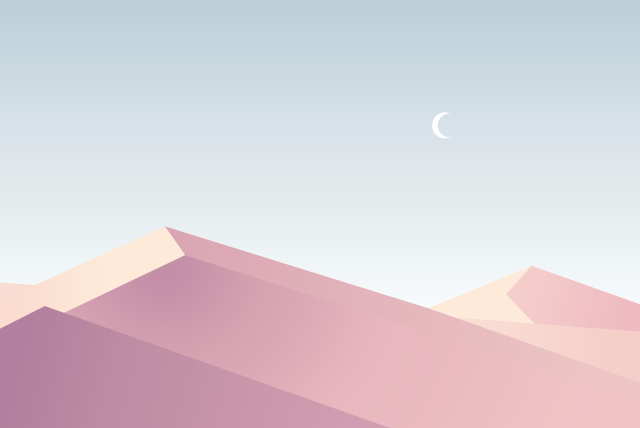
A WebGL 2 fragment shader for this background:

```glsl
#version 300 es
precision highp float;
// Pastel desert dunes under a pale gradient sky with a thin crescent moon.
uniform vec2 u_resolution;
out vec4 fragColor;

// Signed distance to the line a-b, positive on its right-hand side.
float side(vec2 p, vec2 a, vec2 b) {
    vec2 dir = normalize(b - a), q = p - a;
    return dir.y * q.x - dir.x * q.y;
}

// Antialiased coverage of a signed distance, positive inside.
float cover(float d) {
    return clamp(d * u_resolution.y + 0.5, 0.0, 1.0);
}

vec3 skyColor(float y) {
    vec3 c = mix(vec3(0.965, 0.98, 0.99), vec3(0.878, 0.91, 0.92), smoothstep(0.26, 0.62, y) * 0.4 + clamp((y - 0.29) / 0.3, 0.0, 1.0) * 0.6);
    c = mix(c, vec3(0.855, 0.886, 0.918), smoothstep(0.59, 0.69, y));
    c = mix(c, vec3(0.815, 0.87, 0.893), smoothstep(0.68, 0.79, y));
    return mix(c, vec3(0.737, 0.808, 0.847), clamp((y - 0.77) / 0.23, 0.0, 1.0));
}

void main() {
    // The canvas spans 1.5 by 1 units.
    vec2 p = gl_FragCoord.xy / u_resolution * vec2(1.5, 1.0);
    vec3 col = skyColor(p.y);

    // Crescent: a disc with an offset disc cut away.
    float moon = min(0.0303 - distance(p, vec2(1.043, 0.707)),
                     distance(p, vec2(1.0537, 0.707)) - 0.0277);
    col = mix(col, vec3(1.0), cover(moon));

    // Distant dune: sunlit face, shaded face and the slope at its foot.
    vec2 farPeak = vec2(1.246, 0.379), farNotch = vec2(1.186, 0.3125);
    float farRight = side(p, farPeak, vec2(1.5, 0.289));
    float farDune = min(side(p, vec2(1.002, 0.279), farPeak), farRight);
    col = mix(col, vec3(0.996, 0.918, 0.851), cover(farDune));
    float farShade = min(farRight, min(side(p, farNotch, farPeak),
                                       side(p, vec2(1.254, 0.242), farNotch)));
    vec3 rose = mix(vec3(0.957, 0.81, 0.80), vec3(0.937, 0.73, 0.757),
                    smoothstep(1.16, 1.52, p.x - 0.3 * (p.y - 0.3)));
    col = mix(col, rose, cover(farShade));
    vec3 peach = mix(vec3(0.976, 0.867, 0.827), vec3(0.957, 0.808, 0.784),
                     smoothstep(1.08, 1.5, p.x));
    col = mix(col, peach, cover(side(p, vec2(1.07, 0.258), vec2(1.5, 0.225))));

    // Main dune: sunlit left face.
    vec2 peak = vec2(0.387, 0.471), crest = vec2(0.434, 0.404), bend = vec2(1.006, 0.279);
    float dune = min(side(p, vec2(0.0, 0.297), peak),
                     min(side(p, peak, bend), side(p, bend, vec2(1.5, 0.107))));
    vec3 light = mix(vec3(0.98, 0.863, 0.816), vec3(0.996, 0.918, 0.851),
                     smoothstep(0.0, 0.28, p.x));
    col = mix(col, light, cover(dune));

    // Ridge band along the right-hand slope.
    vec3 band = mix(vec3(0.851, 0.647, 0.702), vec3(0.929, 0.773, 0.769),
                    clamp((p.x - 0.4) / 1.0, 0.0, 1.0));
    col = mix(col, band, cover(min(dune, side(p, crest, peak))));

    // Shaded body, darkest just below the crest.
    float body = min(side(p, vec2(0.152, 0.270), crest), side(p, crest, vec2(1.5, 0.0625)));
    float spread = length((p - vec2(0.38, 0.37)) * vec2(1.0, 1.15));
    vec3 shade = mix(vec3(0.765, 0.56, 0.655), vec3(0.835, 0.635, 0.694), smoothstep(0.0, 0.27, spread));
    shade = mix(shade, vec3(0.91, 0.718, 0.749), smoothstep(0.2, 0.6, spread));
    shade = mix(shade, vec3(0.941, 0.769, 0.773), smoothstep(0.55, 1.15, spread));
    col = mix(col, shade, cover(body));

    // Foreground dune with a slightly tilted sideways gradient.
    vec2 nearPeak = vec2(0.105, 0.285);
    float nearDune = min(side(p, vec2(0.0, 0.232), nearPeak),
                         side(p, nearPeak, vec2(0.914, 0.0)));
    float across = p.x - 0.25 * (p.y - 0.14);
    vec3 mauve = mix(vec3(0.698, 0.502, 0.62), vec3(0.733, 0.541, 0.631),
                     smoothstep(0.02, 0.28, across));
    mauve = mix(mauve, vec3(0.82, 0.616, 0.69), clamp((across - 0.2) / 0.65, 0.0, 1.0));
    col = mix(col, mauve, cover(nearDune));

    fragColor = vec4(col, 1.0);
}
```
